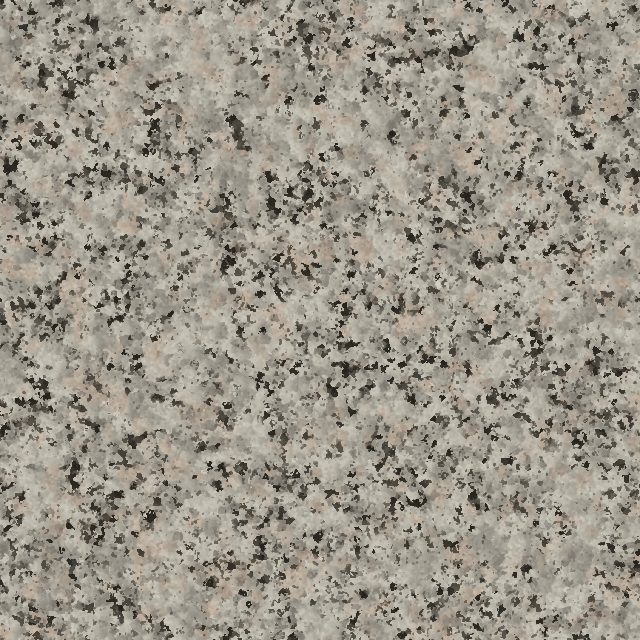
Give the GLSL for this texture, as a Shadertoy shader.

```glsl
// Fine-grained granite: pale feldspar with pink patches, grey quartz and black mica.
// Soft cellular noise at several scales blends random values between grains;
// thresholds on those values then pick the minerals.

#define FELDSPAR_SCALE 44.0
#define QUARTZ_SCALE 82.0
#define MICA_SCALE 112.0
#define FINE_SCALE 225.0
#define CLUSTER_SCALE 30.0
#define MICA_LEVEL 0.865
#define SPECK_LEVEL 0.89
#define CLUSTERING 0.36
#define RAGGEDNESS 0.007
#define PINKNESS 0.62
#define FINE_CONTRAST 0.10

const vec3 PALE = vec3(0.745, 0.730, 0.680);
const vec3 GREY = vec3(0.595, 0.578, 0.535);
const vec3 PINK = vec3(0.735, 0.640, 0.560);
const vec3 QUARTZ = vec3(0.470, 0.447, 0.415);
const vec3 MICA_BROWN = vec3(0.310, 0.290, 0.250);
const vec3 MICA_BLACK = vec3(0.140, 0.128, 0.105);
const vec3 GLINT = vec3(0.860, 0.850, 0.810);

vec3 hash3(vec2 p) {
    vec3 q = fract(p.xyx * vec3(0.1031, 0.1030, 0.0973));
    q += dot(q, q.yxz + 33.33);
    return fract((q.xxy + q.yzz) * q.zyx);
}

// Three random values per grain, blended softly across grain borders
vec3 grains(vec2 p, float sharpness) {
    vec2 cell = floor(p);
    vec3 sum = vec3(0.0);
    float total = 0.0;
    for (int y = -1; y <= 1; y++) {
        for (int x = -1; x <= 1; x++) {
            vec2 id = cell + vec2(x, y);
            vec2 center = id + hash3(id + 17.0).xy;
            float weight = exp(-sharpness * distance(p, center));
            sum += weight * hash3(id + 371.0);
            total += weight;
        }
    }
    return sum / total;
}

void mainImage(out vec4 fragColor, in vec2 fragCoord) {
    vec2 uv = fragCoord / iResolution.y;

    // Fine grain also roughens the outlines of the larger grains
    vec3 fine = grains(uv * FINE_SCALE + 50.0, 9.0);
    vec2 ragged = uv + RAGGEDNESS * (fine.yz - 0.5);

    vec3 feldspar = grains(ragged * FELDSPAR_SCALE + 100.0, 8.0);
    vec3 quartz = grains(ragged * QUARTZ_SCALE + 200.0, 9.0);
    vec3 mica = grains(ragged * MICA_SCALE + 400.0, 13.0);
    float cluster = grains(ragged * CLUSTER_SCALE + 600.0, 6.0).x - 0.5;

    // Feldspar ground with pink patches
    float tone = 0.55 * feldspar.x + 0.45 * quartz.x;
    vec3 color = mix(GREY, PALE, smoothstep(0.15, 0.72, tone));
    float pink = smoothstep(0.58, 0.92, feldspar.y) * (0.5 + 0.5 * quartz.z);
    color = mix(color, PINK, PINKNESS * pink);

    // Grey translucent quartz, denser where mica gathers
    float grey = smoothstep(0.70, 0.92, quartz.y + 0.2 * cluster);
    color = mix(color, QUARTZ, 0.62 * grey);
    color += FINE_CONTRAST * (fine.y - 0.5);

    // Small dark specks and larger mica flakes
    float speck = smoothstep(-0.07, 0.07, fine.x + 0.22 * cluster - SPECK_LEVEL);
    color = mix(color, MICA_BROWN, 0.75 * speck);
    float flake = smoothstep(-0.09, 0.07, mica.x + CLUSTERING * cluster - MICA_LEVEL);
    vec3 flakeColor = mix(MICA_BLACK, MICA_BROWN, smoothstep(0.25, 0.95, mica.y));
    color = mix(color, flakeColor + 0.05 * (fine.z - 0.5), 0.95 * flake);

    // Rare bright crystal faces
    float glint = smoothstep(0.975, 0.995, mica.z) * (1.0 - flake);
    color = mix(color, GLINT, 0.6 * glint);

    fragColor = vec4(color, 1.0);
}
```
